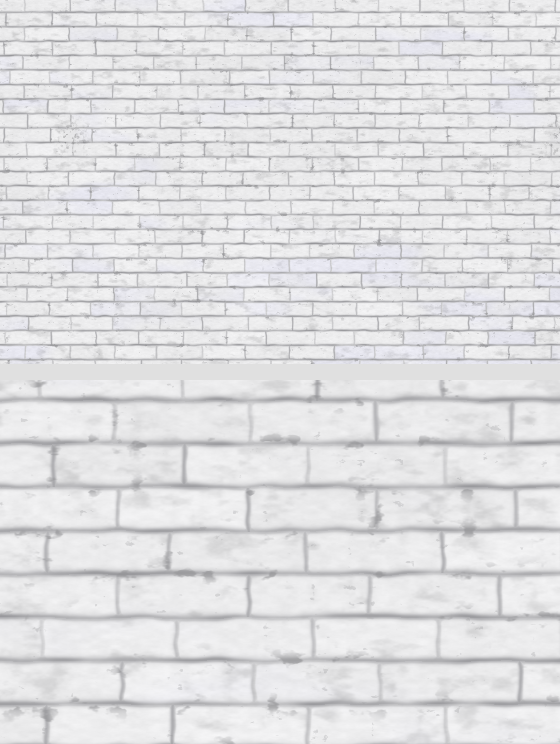
Top: the whole. Bottom: its middle third, enlarged.
Give the GLSL for this texture, as a Shadertoy shader.

```glsl
// White painted brick wall in running bond with thin grey shadow joints and light wear.

// Lengths are in hundredths of the canvas height.
const vec2 BRICK = vec2(12.05, 3.976);   // pitch of one brick
const float ROW_OFFSET = 0.14;           // part of the top course that is cut off
const float SHIFT_EVEN = 0.60;           // joint phase of alternate courses
const float SHIFT_ODD = 0.15;
const float JOINT_JITTER = 0.14;         // sideways variation of upright joints
const float GAP = 0.24;                  // half width of the mortar
const float CORNER = 0.35;
const float WOBBLE = 0.28;               // unevenness of the brick edges
const float BED_WIDTH = 0.30;            // shadow below each course
const float HEAD_WIDTH = 0.22;           // shadow beside each brick
const vec2 PATCH_POS = vec2(19.5, 62.0); // rough patch, repeated sideways
const float PATCH_PERIOD = 133.5;

const vec3 PAINT = vec3(0.928, 0.928, 0.932);
const vec3 MORTAR = vec3(0.865, 0.865, 0.870);
const vec3 SHADOW = vec3(0.63, 0.63, 0.645);
const vec3 CHIP = vec3(0.58, 0.58, 0.59);
const vec3 COOL_TINT = vec3(0.975, 0.975, 1.01);

float hash(vec2 p) {
    return fract(sin(dot(p, vec2(127.1, 311.7))) * 43758.5453);
}

float noise(vec2 p) {
    vec2 i = floor(p), f = fract(p);
    f = f * f * (3.0 - 2.0 * f);
    return mix(mix(hash(i), hash(i + vec2(1, 0)), f.x),
               mix(hash(i + vec2(0, 1)), hash(i + vec2(1, 1)), f.x), f.y);
}

float fbm(vec2 p) {
    float sum = 0.0, amp = 0.5;
    for (int i = 0; i < 4; i++) {
        sum += amp * noise(p);
        p = p * 2.03 + 17.3;
        amp *= 0.5;
    }
    return sum / 0.9375;
}

// Soft line of the given half width, never thinner than a pixel
float softLine(float d, float width, float px) {
    float w = max(width, 0.6 * px);
    return exp(-d * d / (w * w));
}

void mainImage(out vec4 fragColor, in vec2 fragCoord) {
    float px = 100.0 / iResolution.y;
    vec2 p = fragCoord * px;

    // Uneven edges
    vec2 bent = p + WOBBLE * (vec2(noise(p * 0.8), noise(p * 0.45 + 40.0)) - 0.5);

    // Course, counted from the top, and its nearest bed joint
    float level = (100.0 - bent.y) / BRICK.y + ROW_OFFSET;
    float row = floor(level);
    float bed = (level - floor(level + 0.5)) * BRICK.y;

    // Nearest upright joint and the brick beside it
    float along = bent.x / BRICK.x - mix(SHIFT_EVEN, SHIFT_ODD, mod(row, 2.0));
    along += 0.12 * (hash(vec2(row, 3.7)) - 0.5);
    float joint = floor(along + 0.5);
    float jitter = JOINT_JITTER * (hash(vec2(joint, row)) - 0.5);
    float head = (along - joint - jitter) * BRICK.x;
    vec2 id = vec2(head > 0.0 ? joint : joint - 1.0, row);

    // Rounded brick outline, negative inside
    vec2 q = GAP + CORNER - abs(vec2(head, bed));
    float outline = length(max(q, 0.0)) + min(max(q.x, q.y), 0.0) - CORNER;
    float face = 1.0 - smoothstep(-0.5 * px, 0.5 * px + 0.12, outline);

    // Painted faces: tone per brick, cloudy stains and grain drawn out sideways
    float tone = 0.022 * (hash(id + 9.1) - 0.5) + 0.03 * (fbm(p * 0.06) - 0.5);
    float stain = fbm(p * vec2(0.35, 0.6) + hash(id) * 30.0);
    float grain = fbm(p * vec2(1.1, 2.2)) - 0.5;
    vec3 paint = PAINT + tone + 0.06 * grain - 0.09 * smoothstep(0.55, 0.85, stain);
    float cool = smoothstep(0.52, 0.75, fbm(p * vec2(0.03, 0.07) + 5.0));
    paint *= mix(vec3(1), COOL_TINT, cool * step(0.4, hash(id + 2.3)));
    vec3 color = mix(MORTAR + 0.10 * grain, paint, face);

    // Shadows under and beside bricks, broken up along their length
    float bedFade = mix(0.35, 1.0, noise(vec2(p.x * 0.35, floor(level + 0.5) * 7.3)));
    float headFade = mix(0.2, 0.8, hash(vec2(joint, row) + 6.4));
    float bedShade = bedFade * softLine(bed + 0.08, BED_WIDTH, px);
    float headShade = headFade * softLine(head + 0.08, HEAD_WIDTH, px);
    color = mix(color, SHADOW, max(bedShade, headShade));
    color -= 0.045 * bedFade * smoothstep(-1.0, -0.1, bed) * step(bed, 0.0);

    // Chips along the edges and a few pits on the faces
    float edge = exp(-1.6 * max(-outline, 0.0));
    float chips = edge * smoothstep(0.67, 0.80, fbm(p * vec2(0.5, 0.8) + 71.0));
    float pits = 0.4 * smoothstep(0.76, 0.84, fbm(p * vec2(0.9, 1.3) + 23.0));
    color = mix(color, CHIP, 0.7 * max(chips, pits));

    // Rough patch of bare wall
    vec2 away = p - PATCH_POS;
    away.x = mod(away.x + 0.5 * PATCH_PERIOD, PATCH_PERIOD) - 0.5 * PATCH_PERIOD;
    float rough = exp(-dot(away / vec2(3.2, 4.8), away / vec2(3.2, 4.8)));
    color = mix(color, MORTAR, 0.5 * rough);
    color -= 0.22 * rough * smoothstep(0.5, 0.75, fbm(p * 1.3 + 11.0));

    fragColor = vec4(clamp(color, 0.0, 1.0), 1.0);
}
```
